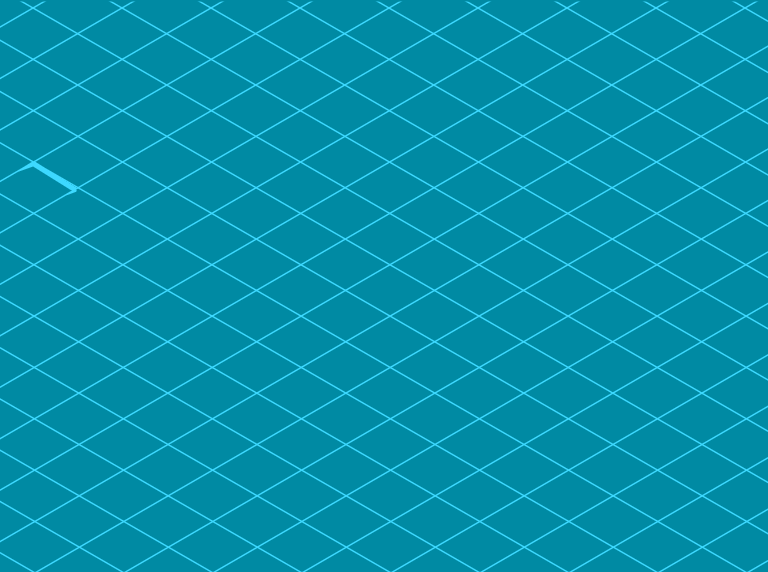
Reproduce this pattern procedurally as a WebGL 1 fragment shader.

```glsl
precision highp float;
// A flat teal field ruled by two families of thin cyan lines that cross into
// flat diamonds, with one thickened, tapering edge near the left side.
// Each family is a repeated distance; the edge is a union of tapered strokes.

uniform vec2 u_resolution;

// Share of a pixel covered by a line of the given width at distance d.
float lineCoverage(float d, float width, float pixel) {
  float inner = max(d - 0.5 * width, -0.5 * pixel);
  float outer = min(d + 0.5 * width, 0.5 * pixel);
  return clamp((outer - inner) / pixel, 0.0, 1.0);
}

// Distance to the nearest line of a family spaced one phase unit apart.
float lineDistance(float phase, float gradient) {
  return abs(fract(phase + 0.5) - 0.5) / gradient;
}

// Signed distance to a stroke whose radius runs from ra to rb.
float taperedStroke(vec2 p, vec2 a, vec2 b, float ra, float rb) {
  vec2 ab = b - a;
  float t = clamp(dot(p - a, ab) / dot(ab, ab), 0.0, 1.0);
  return length(p - a - ab * t) - mix(ra, rb, t);
}

void main() {
  // Canvas is 768 units wide, measured from the upper left corner.
  float pixel = 768.0 / u_resolution.x;
  vec2 p = vec2(gl_FragCoord.x, u_resolution.y - gl_FragCoord.y) * pixel;

  // Diamond grid, leaning very slightly to the right on the way down.
  vec2 diamond = vec2(89.0, 51.35);
  vec2 cell = (p - vec2(33.0 + 0.0035 * (p.y - 8.0), 8.0)) / diamond;
  float gradient = length(1.0 / diamond);
  float rising = lineCoverage(lineDistance(cell.x + cell.y, gradient), 1.45, pixel);
  float falling = lineCoverage(lineDistance(cell.x - cell.y, gradient), 1.45, pixel);
  float ink = 1.0 - (1.0 - rising) * (1.0 - falling);

  // Narrow plain strip along the top.
  ink *= clamp((p.y - 1.5) / pixel + 0.5, 0.0, 1.0);

  // Thickened edge with a taper at each end.
  float edge = taperedStroke(p, vec2(34.0, 164.0), vec2(74.0, 189.0), 2.6, 2.6);
  edge = min(edge, taperedStroke(p, vec2(33.0, 164.0), vec2(12.0, 174.0), 2.4, 0.0));
  edge = min(edge, taperedStroke(p, vec2(75.0, 190.5), vec2(58.0, 198.5), 1.6, 0.0));
  ink = max(ink, clamp(0.5 - edge / pixel, 0.0, 1.0));

  vec3 teal = vec3(0.0, 0.54, 0.64);
  vec3 cyan = vec3(0.24, 0.85, 1.0);
  gl_FragColor = vec4(mix(teal, cyan, ink), 1.0);
}
```
